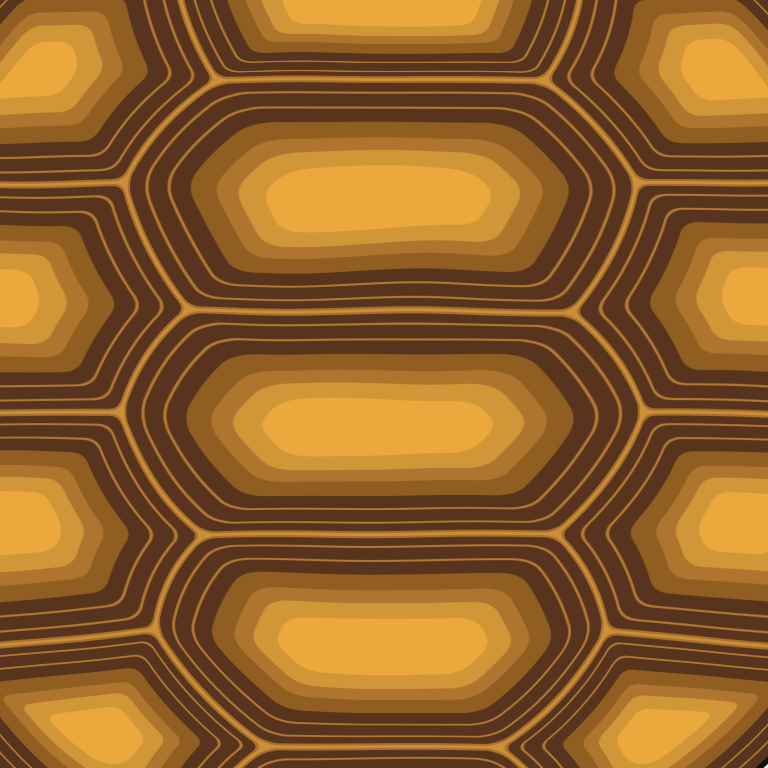
Give the GLSL for this pattern, as a WebGL 1 fragment shader.

```glsl
precision highp float;
// Tortoise shell: a column of wide scutes between side scutes, each with nested growth rings.

uniform vec2 u_resolution;

const float RIM_RADIUS = 0.7135;
const vec2 SHELL_CENTER = vec2(0.495, 0.518);

vec2 hashGradient(vec2 cell) {
  float angle = 6.2832 * fract(sin(dot(cell, vec2(127.1, 311.7))) * 4375.85);
  return vec2(cos(angle), sin(angle));
}

float gradientNoise(vec2 p) {
  vec2 i = floor(p);
  vec2 f = p - i;
  vec2 w = f * f * f * (f * (f * 6.0 - 15.0) + 10.0);
  vec2 e = vec2(1.0, 0.0);
  float low = mix(dot(hashGradient(i), f),
                  dot(hashGradient(i + e), f - e), w.x);
  float high = mix(dot(hashGradient(i + e.yx), f - e.yx),
                   dot(hashGradient(i + 1.0), f - 1.0), w.x);
  return mix(low, high, w.y);
}

float smoothMin(float a, float b, float radius) {
  float h = max(radius - abs(a - b), 0.0) / radius;
  return min(a, b) - 0.25 * radius * h * h;
}

float isOdd(float k) {
  return mod(k, 2.0);
}

// Corner k of the zigzag seam, counted downward; odd corners reach outward.
vec2 seamNode(float k) {
  float zigzag = 1.0 - 2.0 * isOdd(k);
  float dome = min((k - 2.3) * (k - 2.3), 14.0);
  float x = 0.298 - 0.047 * zigzag - 0.00716 * dome;
  float y = 0.893 - 0.1426 * k - 0.008 * zigzag - 0.013 * sin(0.698 * (k - 1.5));
  return vec2(x, y);
}

// Signed distance to a bowed zigzag edge, positive toward the middle column.
float zigzagEdge(vec2 p, vec2 a, vec2 b) {
  vec2 along = normalize(b - a);
  float s = clamp(dot(p - a, along) / length(b - a), 0.0, 1.0);
  return dot(p - a, vec2(along.y, -along.x)) + 0.048 * s * (1.0 - s);
}

// Height above a cross seam; the lowest side seam droops outward.
float crossSeam(vec2 p, vec2 node, float k) {
  float slope = isOdd(k) * step(4.5, k) * 0.1;
  return p.y - node.y + slope * (p.x - node.x);
}

float rimDistance(vec2 p) {
  return RIM_RADIUS - length(p - vec2(0.0, SHELL_CENTER.y));
}

// Scute k: x is the distance to its seams, y runs from 0 at the seam to 1 at the core.
vec2 scute(vec2 p, float k) {
  vec2 top = seamNode(k - 1.0);
  vec2 tip = seamNode(k);
  vec2 bottom = seamNode(k + 1.0);
  float middle = isOdd(k);
  float side = 2.0 * middle - 1.0;

  float coreY = min(0.5 * (top.y + bottom.y) - 0.007 * middle, 0.993);
  vec2 core = vec2(mix(1.5 * tip.x + 0.124, 0.08, middle), coreY);

  vec4 edges = vec4(-crossSeam(p, top, k - 1.0), crossSeam(p, bottom, k + 1.0),
                    side * zigzagEdge(p, top, tip), side * zigzagEdge(p, tip, bottom));
  vec4 reach = vec4(-crossSeam(core, top, k - 1.0), crossSeam(core, bottom, k + 1.0),
                    side * zigzagEdge(core, top, tip), side * zigzagEdge(core, tip, bottom));
  vec4 depth = edges / max(reach, vec4(0.01));

  float seam = smoothMin(smoothMin(edges.x, edges.y, 0.012),
                         smoothMin(edges.z, edges.w, 0.012), 0.012);
  float growth = smoothMin(smoothMin(depth.x, depth.y, 0.08),
                           smoothMin(depth.z, depth.w, 0.08), 0.1);
  float rimGrowth = rimDistance(p) / max(rimDistance(core), 0.01);
  growth = mix(smoothMin(growth, rimGrowth, 0.1), growth, middle);
  return vec2(seam, growth);
}

float band(float value, float level, float softness) {
  return smoothstep(level - softness, level + softness, value);
}

float stroke(float value, float level, float halfWidth, float softness) {
  return 1.0 - band(abs(value - level), halfWidth, softness);
}

vec3 growthRings(float t, float soft) {
  vec3 lineColor = vec3(0.69, 0.47, 0.19);
  vec3 color = vec3(0.345, 0.20, 0.115);
  color = mix(color, lineColor, stroke(t, 0.11, 0.009, soft));
  color = mix(color, lineColor, stroke(t, 0.235, 0.009, soft));
  color = mix(color, vec3(0.56, 0.37, 0.125), band(t, 0.355, soft));
  color = mix(color, vec3(0.68, 0.46, 0.18), band(t, 0.49, soft));
  color = mix(color, vec3(0.82, 0.59, 0.215), band(t, 0.60, soft));
  return mix(color, vec3(0.92, 0.66, 0.24), band(t, 0.735, soft));
}

void main() {
  vec2 uv = gl_FragCoord.xy / u_resolution.y;
  float pixel = 1.0 / u_resolution.y;

  // Hand-drawn wobble, then fold the shell about its midline.
  vec2 wobble = vec2(gradientNoise(uv * 4.0), gradientNoise(uv * 4.0 + 17.3));
  vec2 p = uv + 0.008 * wobble - vec2(SHELL_CENTER.x, 0.0);
  p.x = abs(p.x);

  vec2 nearest = vec2(-1.0, 0.0);
  for (int i = -1; i <= 7; i++) {
    vec2 candidate = scute(p, float(i));
    if (candidate.x > nearest.x) nearest = candidate;
  }

  // Rings drift a little more toward each core.
  float growth = nearest.y * (1.0 + 0.07 * gradientNoise(uv * 6.0 + 5.1));
  vec3 color = growthRings(growth, 5.0 * pixel);

  // Seams with a lighter ridge, then the dark rim and the ground outside.
  color = mix(vec3(0.66, 0.44, 0.17), color, band(nearest.x, 0.0045, 0.7 * pixel));
  color = mix(vec3(0.80, 0.56, 0.22), color, band(nearest.x, 0.0018, 0.7 * pixel));
  float rim = rimDistance(p);
  color = mix(vec3(0.08, 0.06, 0.04), color, band(rim, 0.0, 0.7 * pixel));
  color = mix(vec3(0.96), color, band(rim, -0.007, 0.7 * pixel));
  gl_FragColor = vec4(color, 1.0);
}
```
